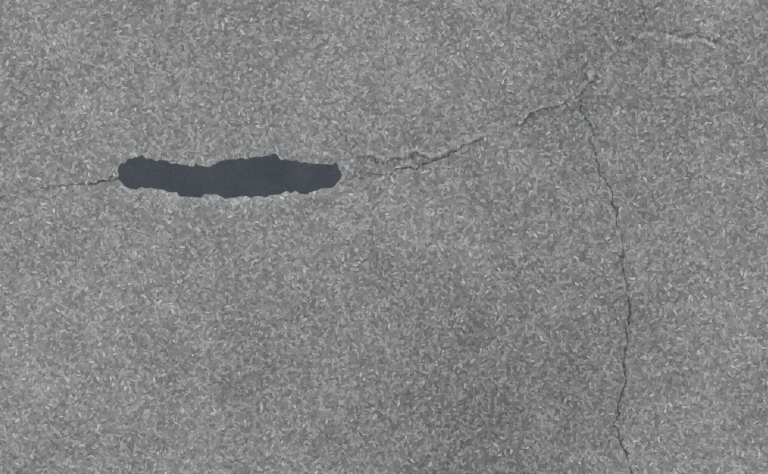
This texture is drawn by a Shadertoy shader. Its source:

```glsl
// Worn grey asphalt with a dark oblong pothole, a pale raised ridge and thin cracks.
// Overlapping, randomly turned flakes form the grain; broad noise shades the slab;
// the damage is drawn with noise-warped distance functions.

#define ASPHALT vec3(0.517, 0.521, 0.523)
#define PIT vec3(0.280, 0.298, 0.325)
#define FLAKE_CELL 0.0066
#define FLAKE_LENGTH 0.0058
#define FLAKE_WIDTH 0.0027
#define FLAKE_CONTRAST 0.20
#define SPARKLE 0.09
#define MOTTLE 0.04
#define RAGGED 0.014
#define RIDGE_LIGHT 0.085
#define CRACK_DARK 0.15

vec3 hash3(vec2 p) {
    vec3 q = fract(p.xyx * vec3(0.1031, 0.1030, 0.0973));
    q += dot(q, q.yxz + 33.33);
    return fract((q.xxy + q.yzz) * q.zyx);
}

float noise(vec2 p) {
    vec2 i = floor(p), f = fract(p);
    f = f * f * (3.0 - 2.0 * f);
    return mix(mix(hash3(i).x, hash3(i + vec2(1, 0)).x, f.x),
               mix(hash3(i + vec2(0, 1)).x, hash3(i + vec2(1, 1)).x, f.x), f.y);
}

vec2 noise2(vec2 p) {
    return vec2(noise(p), noise(p + 71.7)) - 0.5;
}

float segment(vec2 p, vec2 a, vec2 b) {
    vec2 ab = b - a;
    return length(p - a - ab * clamp(dot(p - a, ab) / dot(ab, ab), 0.0, 1.0));
}

float path(vec2 p, vec2 pts[8]) {
    float d = 1e3;
    for (int i = 0; i < 7; i++) d = min(d, segment(p, pts[i], pts[i + 1]));
    return d;
}

float stroke(float d, float width) {
    return 1.0 - smoothstep(width * 0.4, width + max(0.0015, 0.7 / iResolution.y), d);
}

float blob(vec2 p, vec2 center, float radius) {
    vec2 q = (p - center) / radius;
    return exp(-dot(q, q));
}

// Brightness offset and tint of the topmost flake at p
vec2 flakes(vec2 p) {
    vec2 cell = floor(p / FLAKE_CELL);
    vec2 result = vec2(-0.025, 0.0);
    for (int y = -1; y <= 1; y++)
    for (int x = -1; x <= 1; x++) {
        vec2 id = cell + vec2(x, y);
        vec3 a = hash3(id + 11.0), b = hash3(id + 157.0);
        vec2 q = p - (id + 0.1 + 0.8 * a.xy) * FLAKE_CELL;
        float turn = a.z * 3.14159;
        q = mat2(cos(turn), -sin(turn), sin(turn), cos(turn)) * q;
        float d = length(q / (vec2(FLAKE_LENGTH, FLAKE_WIDTH) * mix(0.75, 1.2, b.z)));
        float tone = (b.x - 0.48) * FLAKE_CONTRAST + SPARKLE * step(0.93, b.y);
        result = mix(result, vec2(tone, b.z - 0.5), 1.0 - smoothstep(0.6, 1.35, d));
    }
    return result;
}

// Rounded box whose upper and lower sides wander
float pitDistance(vec2 p) {
    float t = (p.x - 0.487) / 0.235;
    float top = 0.660 + 0.009 * cos((p.x - 0.27) * 22.4);
    float bottom = 0.584 + 0.03 * min(t * t, 1.2);
    vec2 q = abs(p - vec2(0.487, 0.5 * (top + bottom)));
    q -= vec2(0.235, 0.5 * (top - bottom)) - 0.024;
    return length(max(q, 0.0)) + min(max(q.x, q.y), 0.0) - 0.024;
}

void mainImage(out vec4 fragColor, in vec2 fragCoord) {
    vec2 p = fragCoord / iResolution.y;
    vec2 w = p + RAGGED * noise2(p * 30.0) + 0.6 * RAGGED * noise2(p * 95.0);

    // Broad shading and flaky grain
    float light = 0.014 + MOTTLE * (noise(p * 4.0) - 0.5) + MOTTLE * (noise(p * 14.0) - 0.5);
    light -= 0.055 * blob(p, vec2(1.0, 0.1), 0.38) + 0.03 * blob(p, vec2(1.42, 0.78), 0.25);
    vec2 grain = flakes(p);
    light += grain.x + 0.035 * (noise(p * 260.0) - 0.5);

    // Pale ridge with its shadow changing sides
    vec2 ridge[8] = vec2[8](vec2(0.775, 0.672), vec2(0.918, 0.681), vec2(1.06, 0.736),
        vec2(1.215, 0.81), vec2(1.285, 0.884), vec2(1.36, 0.927), vec2(1.46, 0.918), vec2(1.63, 0.852));
    float wear = smoothstep(0.15, 0.65, noise(p * 16.0));
    float shadowSide = mix(0.010, -0.010, smoothstep(1.2, 1.42, p.x));
    float ridgeShadow = stroke(path(w + vec2(0.0, shadowSide), ridge), 0.0035);
    light -= CRACK_DARK * 0.6 * ridgeShadow * wear;
    float crest = path(w, ridge);
    light += RIDGE_LIGHT * stroke(crest, 0.006) * mix(0.45, 1.0, wear);
    light -= 0.025 * exp(-crest * 35.0);

    // Thin dark cracks
    vec2 longCrack[8] = vec2[8](vec2(1.224, 0.789), vec2(1.266, 0.641), vec2(1.304, 0.557),
        vec2(1.312, 0.441), vec2(1.329, 0.367), vec2(1.318, 0.219), vec2(1.302, 0.103), vec2(1.337, -0.01));
    float crack = stroke(path(w, longCrack), 0.0022) * mix(0.5, 1.0, wear);
    float branch = min(segment(w, vec2(0.72, 0.612), vec2(0.80, 0.632)),
                   min(segment(w, vec2(0.80, 0.632), vec2(0.90, 0.655)),
                       segment(w, vec2(0.90, 0.655), vec2(0.97, 0.692))));
    crack = max(crack, stroke(branch, 0.0018) * mix(0.4, 1.0, wear));
    crack = max(crack, stroke(segment(w, vec2(0.15, 0.609), vec2(0.26, 0.624)), 0.003));
    crack = max(crack, 0.4 * stroke(segment(w, vec2(0.0, 0.592), vec2(0.15, 0.609)), 0.002));
    crack = max(crack, 0.6 * stroke(segment(w, vec2(1.35, 1.01), vec2(1.36, 0.945)), 0.002));
    light -= CRACK_DARK * crack;

    // Pothole with a crumbly pale lower lip
    float pit = pitDistance(w);
    float lower = 1.0 - smoothstep(0.59, 0.64, p.y);
    light += 0.06 * lower * (1.0 - smoothstep(0.004, 0.016, abs(pit - 0.004)));
    vec3 color = ASPHALT + light + grain.y * vec3(0.012, 0.0, -0.016);
    vec3 pitColor = PIT + 0.03 * (noise(p * 22.0) - 0.5) + 0.12 * grain.x;
    float edge = max(0.002, 0.8 / iResolution.y);
    color = mix(pitColor, color, smoothstep(-edge, edge, pit));

    fragColor = vec4(clamp(color, 0.0, 1.0), 1.0);
}
```
